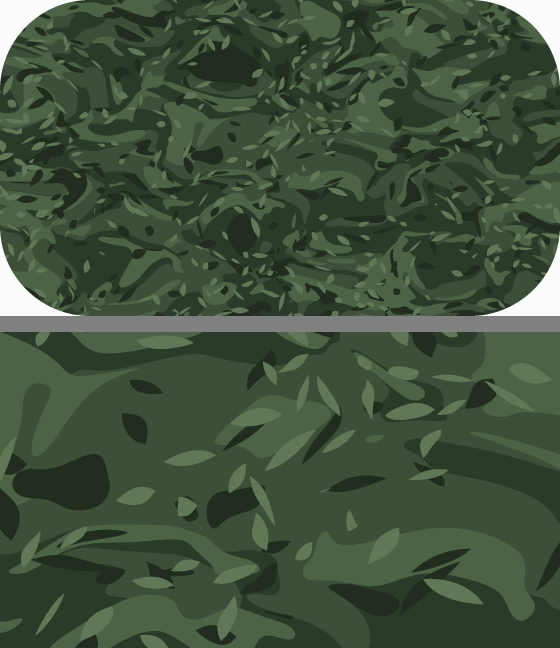
Top: the whole. Bottom: its middle third, enlarged.
A WebGL 1 fragment shader for this pattern:

```glsl
precision highp float;
uniform vec2 u_resolution;

vec2 hash2(vec2 cell) {
  vec3 h = fract(cell.xyx * vec3(0.1031, 0.1030, 0.0973));
  h += dot(h, h.yzx + 33.33);
  return fract((h.xx + h.yz) * h.zy);
}

// Eight sines in turning directions: mean 0, variance 1
float waves(vec2 p, float seed) {
  vec2 dir = vec2(cos(seed), sin(seed));
  float sum = 0.0;
  for (int i = 0; i < 8; i++) {
    float n = float(i);
    sum += sin(dot(p, dir) * (1.0 + 0.22 * n) + seed * (n + 1.0) * 1.7 + n * n);
    dir = mat2(-0.737, 0.675, -0.675, -0.737) * dir;
  }
  return 0.5 * sum;
}

// Fine waves gathered into clusters by broad ones
float clusters(vec2 p, float scale, float seed) {
  return 0.88 * waves(p * scale, seed) + 0.47 * waves(p * 9.0, seed + 3.1);
}

// Cellular scatter of pointed leaves, 1 inside a leaf
float leaves(vec2 p, float chance, float seed) {
  vec2 home = floor(p);
  float inside = 0.0;
  for (int j = -1; j <= 1; j++) {
    for (int i = -1; i <= 1; i++) {
      vec2 cell = home + vec2(float(i), float(j));
      vec2 place = hash2(cell + seed);
      vec2 kind = hash2(cell + seed + 57.0);
      vec2 shape = hash2(cell + seed + 113.0);
      float turn = (kind.y - 0.5) * 2.6;
      vec2 d = p - cell - 0.1 - 0.8 * place;
      d = vec2(d.x * cos(turn) + d.y * sin(turn), d.y * cos(turn) - d.x * sin(turn));
      float halfLength = mix(0.24, 0.62, shape.x);
      float halfWidth = mix(0.09, 0.21, shape.y);
      float rim = halfWidth * (1.0 - d.x * d.x / (halfLength * halfLength));
      inside = max(inside, step(abs(d.y), rim) * step(kind.x, chance));
    }
  }
  return inside;
}

vec3 camouflage(vec2 p) {
  // Bend the plane, broadly and then finely
  vec2 q = p * vec2(0.62, 1.0);
  q += 0.026 * vec2(waves(q * 13.0, 1.3), waves(q * 13.0, 4.9));
  q += 0.008 * vec2(waves(q * 42.0, 2.2), waves(q * 42.0, 7.4));
  vec2 leafPlane = mix(p, q / vec2(0.62, 1.0), 0.3);

  // Paint from the ground up
  vec3 colour = vec3(0.17, 0.23, 0.16);
  colour = mix(colour, vec3(0.24, 0.31, 0.22), step(0.08, clusters(q, 25.0, 5.7)));
  colour = mix(colour, vec3(0.30, 0.39, 0.27), step(0.63, clusters(q, 36.0, 9.2)));

  float shadow = step(1.37, clusters(q, 40.0, 12.6));
  shadow = max(shadow, leaves(leafPlane * 17.0, 0.3, 21.0));
  colour = mix(colour, vec3(0.13, 0.18, 0.12), shadow);

  float growth = 0.4 + 0.2 * waves(p * 7.0, 15.8);
  float highlight = leaves(leafPlane * 21.0, growth, 5.0);
  return mix(colour, vec3(0.38, 0.47, 0.34), highlight);
}

void main() {
  vec2 halfSize = 0.5 * u_resolution / u_resolution.y;
  vec3 total = vec3(0.0);

  // Average nine samples per pixel for smooth edges
  for (int j = -1; j <= 1; j++) {
    for (int i = -1; i <= 1; i++) {
      vec2 p = (gl_FragCoord.xy + vec2(float(i), float(j)) / 3.0) / u_resolution.y;
      vec2 corner = max(abs(p - halfSize) - halfSize + 0.285, 0.0);
      total += mix(camouflage(p), vec3(0.99), step(0.285, length(corner)));
    }
  }
  gl_FragColor = vec4(total / 9.0, 1.0);
}
```
